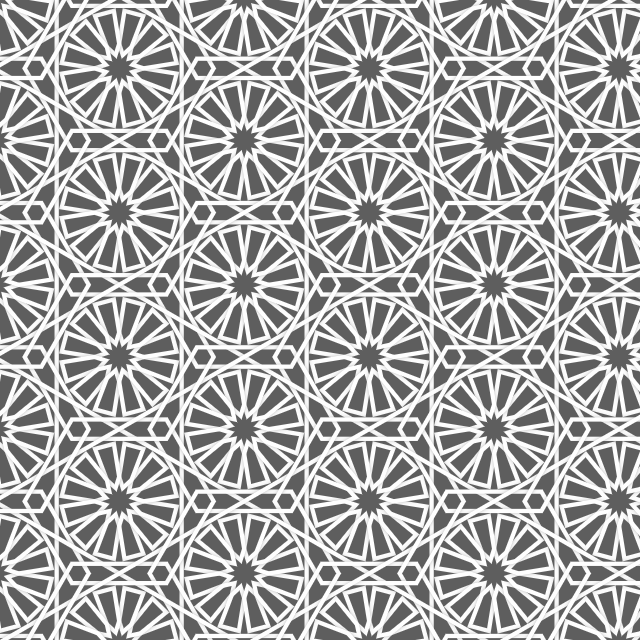
Write a WebGL 1 fragment shader that draws this pattern.

```glsl
precision highp float;

uniform vec2 u_resolution;

#define PITCH 0.2255
#define ORIGIN vec2(0.1862, 0.8932)
#define HALF_WIDTH 0.0148
#define CHORD_APOTHEM 0.4330
#define STAR_NOTCH 0.096
#define STAR_TIP 0.170
#define PETAL_REACH 0.400
#define PETAL_GAP 0.092
#define SHADOW 0.24
#define SHADOW_SOFT 0.011
#define GROUND vec3(0.37)
#define STRAP vec3(0.995)

const float SECTOR = 0.52359878;

vec2 polar(float radius, float angle) {
  return radius * vec2(cos(angle), sin(angle));
}

// Signed distance to the line from a to b, positive on its left
float lineSide(vec2 p, vec2 a, vec2 b) {
  vec2 along = normalize(b - a);
  return dot(p - a, vec2(-along.y, along.x));
}

// Offset from the nearest centre of a triangular lattice with unit spacing
vec2 hexCell(vec2 p) {
  vec2 size = vec2(1.7320508, 1.0);
  vec2 a = mod(p + 0.5 * size, size) - 0.5 * size;
  vec2 b = mod(p, size) - 0.5 * size;
  return dot(a, a) < dot(b, b) ? a : b;
}

// Distance to the outline of a petal lying along the x axis, sharp corners
float petalOutline(vec2 p) {
  p.y = abs(p.y);
  vec2 notch = vec2(STAR_NOTCH, 0.0);
  vec2 tip = polar(STAR_TIP, 0.5 * SECTOR);
  vec2 corner = polar(PETAL_REACH, 0.5 * SECTOR - PETAL_GAP);
  float flanks = max(lineSide(p, notch, tip), lineSide(p, tip, corner));
  return abs(max(flanks, p.x - corner.x));
}

// Lay a strap over the straps below, with a soft shadow along its edges
float layStrap(float light, float dist, float pixel) {
  float edge = dist - HALF_WIDTH;
  light *= 1.0 - SHADOW * exp(-max(edge, 0.0) / SHADOW_SOFT);
  float cover = clamp(0.5 - edge / pixel, 0.0, 1.0);
  return mix(light, 1.0, cover);
}

void main() {
  float side = min(u_resolution.x, u_resolution.y);
  float pixel = 1.0 / (side * PITCH);
  vec2 cell = hexCell((gl_FragCoord.xy / side - ORIGIN) / PITCH);
  float light = 0.0;

  // Rosette of twelve petals: each laps over the one before it
  float radius = length(cell);
  float angle = mod(atan(cell.y, cell.x), SECTOR) - 0.5 * SECTOR;
  float toNeighbour = angle > 0.0 ? SECTOR : -SECTOR;
  float own = petalOutline(polar(radius, angle));
  float neighbour = petalOutline(polar(radius, angle - toNeighbour));
  light = layStrap(light, angle > 0.0 ? own : neighbour, pixel);
  light = layStrap(light, angle > 0.0 ? neighbour : own, pixel);

  // Twelve chords that frame the rosette and link it to its neighbours
  for (int i = 0; i < 6; i++) {
    vec2 normal = polar(1.0, float(i) * SECTOR);
    float dist = abs(abs(dot(cell, normal)) - CHORD_APOTHEM);
    light = layStrap(light, dist, pixel);
  }

  gl_FragColor = vec4(mix(GROUND, STRAP, light), 1.0);
}
```
